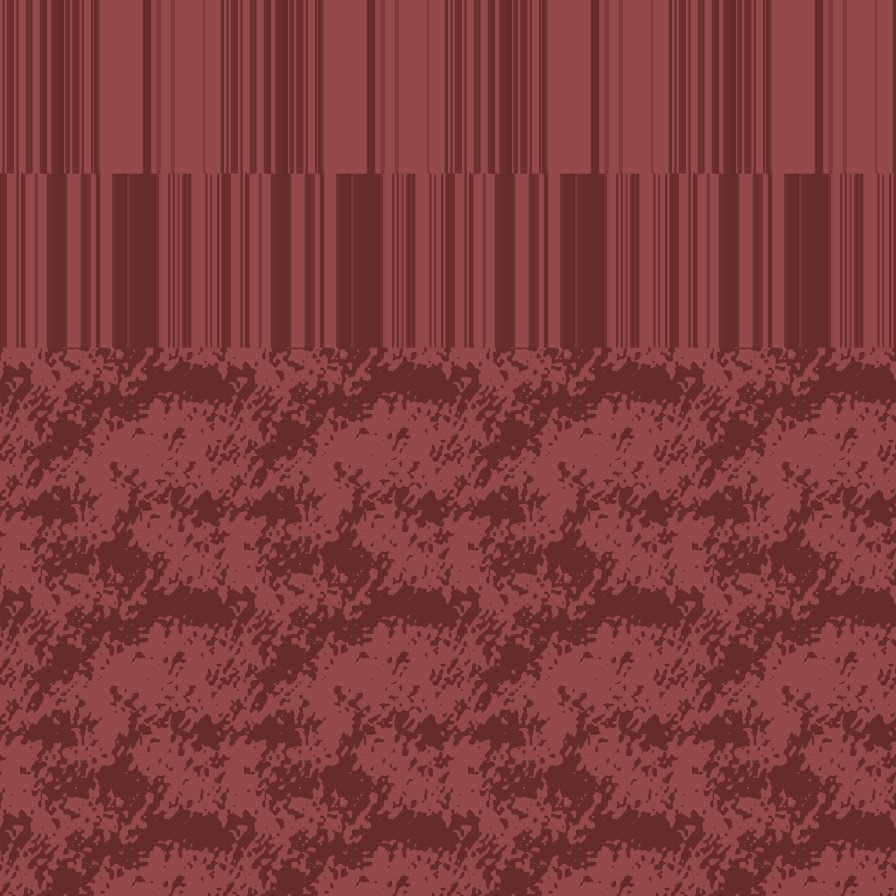
Write a WebGL 2 fragment shader that draws this texture.

```glsl
#version 300 es
precision highp float;
// Two bands of dark red barcode stripes above a repeating scratched, mottled wall.

uniform vec2 u_resolution;
out vec4 fragColor;

float hash(vec2 cell) {
  vec3 q = fract(vec3(cell.xyx) * 0.1031);
  q += dot(q, q.yzx + 33.33);
  return fract((q.x + q.y) * q.z);
}

// Value noise that wraps after "period" cells on each axis.
float wrapNoise(vec2 p, vec2 period) {
  p *= period;
  vec2 i = floor(p), f = p - i;
  f = f * f * (3.0 - 2.0 * f);
  vec2 a = mod(i, period), b = mod(i + 1.0, period);
  vec2 seed = period * 3.0;
  a += seed;
  b += seed;
  return mix(mix(hash(a), hash(vec2(b.x, a.y)), f.x),
             mix(hash(vec2(a.x, b.y)), hash(b), f.x), f.y);
}

float box(float x, float lo, float hi) {
  return step(lo, x) * step(x, hi);
}

// Large soft patches: centre and radii within one tile; the first seven are dark.
const int DARK_PATCHES = 7;
const vec4 patches[11] = vec4[11](
  vec4(0.92, 0.75, 0.14, 0.06), vec4(0.26, 0.94, 0.08, 0.13),
  vec4(0.96, 0.28, 0.12, 0.05), vec4(0.27, 0.26, 0.11, 0.07),
  vec4(0.54, 0.50, 0.13, 0.09), vec4(0.50, 0.78, 0.14, 0.05),
  vec4(0.76, 0.68, 0.12, 0.05), vec4(0.70, 0.98, 0.24, 0.14),
  vec4(0.46, 0.25, 0.08, 0.10), vec4(0.76, 0.47, 0.12, 0.10),
  vec4(0.10, 0.40, 0.10, 0.09));

// Ink coverage of the mottled wall, one tile per unit.
float wallInk(vec2 p) {
  vec2 bend = vec2(wrapNoise(p, vec2(7.0)), wrapNoise(p, vec2(9.0))) - 0.5;
  vec2 w = p + 0.07 * bend;
  float tone = -0.06;
  for (int i = 0; i < 11; i++) {
    vec2 d = (fract(w - patches[i].xy + 0.5) - 0.5) / patches[i].zw;
    tone += (i < DARK_PATCHES ? 0.5 : -0.2) * exp(-dot(d, d));
  }
  // Integer shears keep the slanted scratches seamless.
  vec2 rising = vec2(w.x + w.y, w.x - w.y);
  vec2 steep = vec2(2.0 * w.x + w.y, w.x - 2.0 * w.y);
  tone += 0.40 * (wrapNoise(rising, vec2(36.0, 9.0)) - 0.5);
  tone += 0.40 * (wrapNoise(steep, vec2(25.0, 6.0)) - 0.5);
  tone += 0.30 * (wrapNoise(rising, vec2(8.0, 31.0)) - 0.5);
  tone += 0.35 * (wrapNoise(w, vec2(15.0)) - 0.5);
  tone += 0.50 * (wrapNoise(p, vec2(62.0)) - 0.5);
  return step(0.0, tone);
}

// Stripes are dense on the left; one broad bar stands in the open part.
float upperStripes(float x) {
  float h = hash(vec2(floor(x * 96.0), 17.0));
  float dense = step(h, mix(0.12, 0.48, box(x, 0.0, 0.44)));
  float strength = mix(0.45, 0.85, box(x, 0.0, 0.44));
  float bars = box(x, 0.64, 0.675) + box(x, 0.985, 1.0) + box(x, 0.26, 0.285)
             + box(x, 0.195, 0.21) + box(x, 0.42, 0.435);
  return max(dense * strength, min(bars, 1.0));
}

// Closely packed stripes that merge into a solid block past the middle.
float lowerStripes(float x) {
  float h = hash(vec2(floor(x * 96.0), 41.0));
  float density = 0.55 - 0.4 * box(x, 0.3, 0.36) + 0.4 * box(x, 0.51, 0.71)
                - 0.17 * box(x, 0.72, 0.98);
  float block = box(x, 0.52, 0.57) + box(x, 0.6, 0.7) + box(x, 0.24, 0.29);
  return max(step(h, density) * mix(0.7, 1.0, hash(vec2(h * 90.0, 5.0))),
             min(block, 1.0));
}

float inkAt(vec2 uv) {
  float down = 1.0 - uv.y;
  vec2 p = vec2(uv.x, down) * 4.0;
  if (down < 0.194) return upperStripes(fract(p.x));
  if (down < 0.388) return lowerStripes(fract(p.x));
  return wallInk(p);
}

void main() {
  // Average a 3 by 3 grid inside each pixel for smooth edges.
  float ink = 0.0;
  for (int i = 0; i < 9; i++) {
    vec2 offset = (vec2(i % 3, i / 3) - 1.0) / 3.0;
    ink += inkAt((gl_FragCoord.xy + offset) / u_resolution) / 9.0;
  }
  vec3 rose = vec3(0.58, 0.29, 0.295);
  vec3 maroon = vec3(0.40, 0.17, 0.17);
  fragColor = vec4(mix(rose, maroon, ink), 1.0);
}
```
